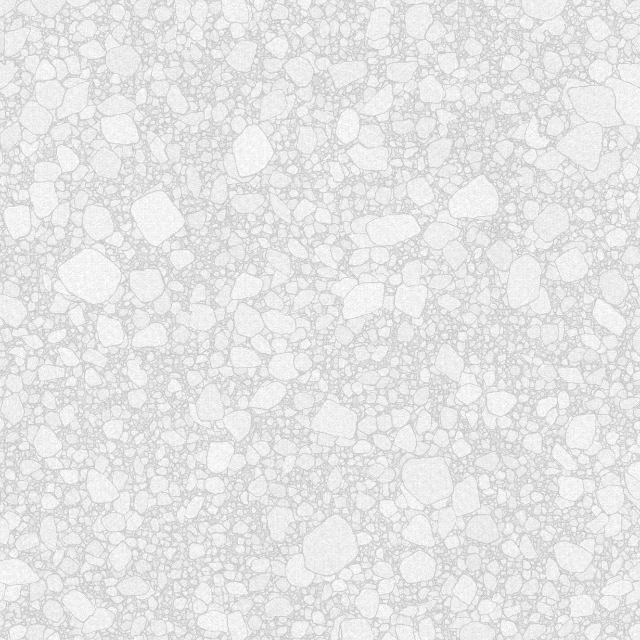
A Shadertoy shader for this texture:

```glsl
float hash(vec2 p) {
    return fract(sin(dot(p, vec2(127.1, 311.7))) * 43758.5453);
}

float noise(vec2 p) {
    vec2 i = floor(p), f = fract(p);
    f = f * f * (3.0 - 2.0 * f);
    return mix(mix(hash(i), hash(i + vec2(1, 0)), f.x),
               mix(hash(i + vec2(0, 1)), hash(i + vec2(1, 1)), f.x), f.y);
}

// Signed distance to a rounded, stretched hexagon with uneven sides
float pebble(vec2 p, vec2 id) {
    float turn = 6.2832 * hash(id + 3.1);
    float stretch = mix(0.74, 1.35, hash(id + 5.7));
    float radius = mix(0.38, 0.57, hash(id + 8.3));
    p = mat2(cos(turn), sin(turn), -sin(turn), cos(turn)) * p;
    p *= vec2(stretch, 1.0 / stretch);
    float sum = 0.0;
    for (int k = 0; k < 6; k++) {
        float h = hash(id + 1.7 * float(k) + 11.9);
        float a = 1.0472 * (float(k) + 0.8 * (h - 0.5));
        float side = dot(p, vec2(cos(a), sin(a))) / (radius * (0.68 + 0.42 * fract(h * 7.0)));
        sum += pow(max(side, 0.0), 8.0);
    }
    return (pow(sum + 1e-9, 1.0 / 8.0) - 1.0) * radius;
}

// Returns inner edge distance in canvas units (negative outside) and a pebble seed
vec2 pebbleLayer(vec2 uv, float cells, float share, float layer) {
    vec2 p = uv * cells + 17.3 * layer;
    vec2 cell = floor(p);
    float nearest = 2.0, second = 2.0, seed = 0.0;
    for (int y = -1; y <= 1; y++) {
        for (int x = -1; x <= 1; x++) {
            vec2 id = cell + vec2(x, y);
            if (hash(id + 40.3 + layer) > share) continue;
            vec2 center = id + 0.15 + 0.7 * vec2(hash(id + 0.4), hash(id + 21.6));
            float d = pebble(p - center, id);
            if (d < nearest) {
                second = nearest;
                nearest = d;
                seed = hash(id + 33.8);
            } else {
                second = min(second, d);
            }
        }
    }
    return vec2(min(-nearest, 0.5 * (second - nearest)) / cells, seed);
}

void mainImage(out vec4 fragColor, in vec2 fragCoord) {
    vec2 uv = fragCoord / iResolution.y;
    float pixel = 1.0 / iResolution.y;
    float patches = 0.5 * noise(uv * 6.0 + 2.0) + 0.5 * noise(uv * 15.0);
    float tone = 0.88;

    // Slight warp roughens the pebble edges
    vec2 rough = uv + 0.0028 * (vec2(noise(uv * 130.0), noise(uv * 130.0 + 50.0)) - 0.5);

    // Pebbles from fine gravel up to large stones, each layer over the last
    for (int i = 0; i < 6; i++) {
        float layer = float(i);
        float cells = 130.0 * pow(0.62, layer);
        float share = (1.0 - 0.178 * layer) * mix(0.8, 1.2, patches);
        vec2 stone = pebbleLayer(rough, cells, share, layer);
        float stoneTone = mix(0.912, 0.942, stone.y) + 0.003 * layer;
        tone = mix(tone, stoneTone, smoothstep(-0.5 * pixel, 0.5 * pixel, stone.x));
        float outline = 1.0 - smoothstep(0.0002, max(0.0019, pixel), abs(stone.x));
        float strength = mix(0.6, 1.0, noise(uv * 60.0 + 9.0 * layer));
        tone = mix(tone, 0.805, strength * outline);
    }

    // Sharp mineral speckle and faint cloudy shading
    float speckle = noise(uv * 690.0) + 0.5 * noise(uv * 330.0 + 7.0) - 0.75;
    tone += 0.085 * speckle + 0.012 * (noise(uv * 9.0 + 31.0) - 0.5);
    fragColor = vec4(vec3(clamp(tone, 0.0, 1.0)), 1.0);
}
```
